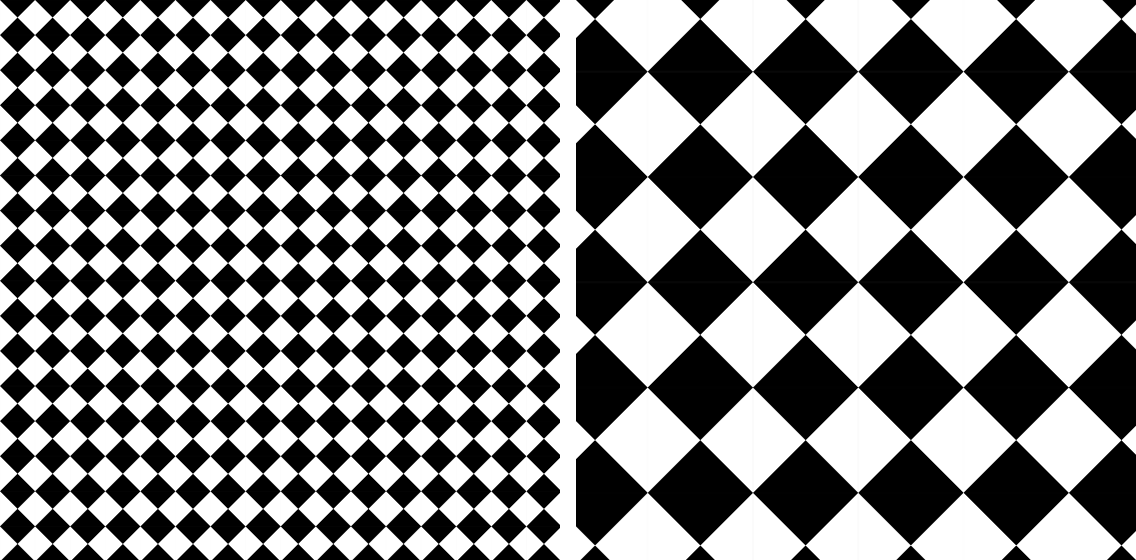
Left, the full canvas; right, a detail of the centre.
Reproduce this pattern procedurally as a WebGL 1 fragment shader.

```glsl
precision highp float;
// Black and white checkerboard turned 45 degrees, with barely visible tile seams.

uniform vec2 u_resolution;

#define CELLS 15.957       // repeats across the canvas
#define BLACK vec3(0.0)
#define WHITE vec3(1.0)
#define SEAM_WIDTH 0.02    // in cells
#define SEAM_STRENGTH 0.04 // strongest blend towards the other colour

float hash(float n) {
    return fract(sin(n * 12.9898) * 43758.5453);
}

// Signed distance to the nearest diamond edge, negative inside black.
float diamondDistance(vec2 p) {
    vec2 q = abs(fract(p + vec2(0.0, 0.5)) - 0.5);
    return (q.x + q.y - 0.5) * 0.70711;
}

// Hairline on the nearest whole coordinate, its strength varying per line.
float seam(float t, float pixel, float seed) {
    float line = floor(t + 0.5);
    float coverage = clamp((0.5 * SEAM_WIDTH - abs(t - line)) / pixel + 0.5, 0.0, 1.0);
    return coverage * min(SEAM_WIDTH / pixel, 1.0) * SEAM_STRENGTH * hash(line + seed);
}

void main() {
    // Cell coordinates, counted from the top left corner
    float pixel = CELLS / u_resolution.y;
    vec2 p = vec2(gl_FragCoord.x, u_resolution.y - gl_FragCoord.y) * pixel;

    // Diamonds with edges smoothed over one pixel
    float white = clamp(diamondDistance(p) / pixel + 0.5, 0.0, 1.0);

    // Vertical seams darken white, horizontal seams lighten black
    white -= white * seam(p.x, pixel, 3.0) * 0.5;
    white += (1.0 - white) * seam(p.y, pixel, 41.0);

    gl_FragColor = vec4(mix(BLACK, WHITE, white), 1.0);
}
```
